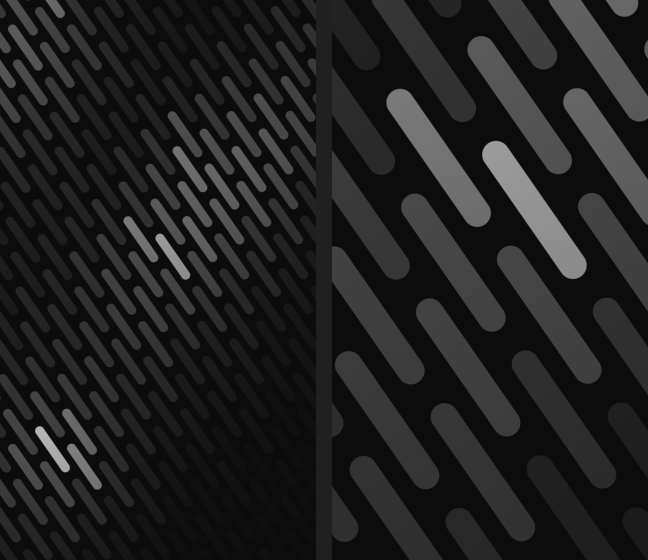
Left: the whole. Right: its middle third, enlarged.
This pattern is drawn by a WebGL 2 fragment shader. Its source:

```glsl
#version 300 es
precision highp float;
// Slanted rounded bars on a staggered lattice over near-black.
// Each bar takes one grey from soft pools of light, a few sparks
// and a little hashed variation, all sampled at the bar's centre.

uniform vec2 u_resolution;
out vec4 fragColor;

float hash(vec2 cell) {
    return fract(sin(dot(cell, vec2(127.1, 311.7))) * 43758.5453);
}

// Gaussian pool of light; offset is already divided by its spread.
float glow(vec2 offset) {
    return exp(-0.5 * dot(offset, offset));
}

// Distance to a capsule centred at zero, and position along it (-1 to 1).
vec2 capsule(vec2 p, vec2 halfAxis, float radius) {
    float along = clamp(dot(p, halfAxis) / dot(halfAxis, halfAxis), -1.0, 1.0);
    return vec2(length(p - halfAxis * along) - radius, along);
}

float barBrightness(vec2 c, vec2 cell) {
    // Dim base that fades toward the lower right and the top middle.
    float light = 0.115 - 0.055 * smoothstep(0.8, 1.4, c.x + 1.0 - c.y);
    light -= 0.03 * glow((c - vec2(0.36, 0.97)) / vec2(0.13, 0.10));
    light -= 0.03 * glow((c - vec2(0.16, 0.79)) / 0.06);

    // Long diagonal pool through the middle, smaller ones at the left.
    vec2 axis = normalize(vec2(0.61, 0.79));
    vec2 d = c - vec2(0.378, 0.635);
    vec2 band = vec2(dot(d, axis), dot(d, vec2(axis.y, -axis.x)));
    light += 0.24 * glow(band / vec2(0.235, 0.078));
    light += 0.20 * glow((c - vec2(0.09, 0.175)) / 0.08);
    light += 0.21 * glow((c - vec2(0.01, 0.90)) / 0.11);

    light *= 0.9 + 0.2 * hash(cell);

    // Sparks: centre and strength.
    vec3 sparks[8] = vec3[8](
        vec3(0.309, 0.542, 0.28), vec3(0.252, 0.572, 0.17),
        vec3(0.094, 0.198, 0.35), vec3(0.151, 0.167, 0.22),
        vec3(0.339, 0.697, 0.16), vec3(0.330, 0.759, 0.12),
        vec3(0.085, 1.009, 0.20), vec3(0.142, 0.229, 0.11));
    for (int i = 0; i < 8; i++) {
        light += sparks[i].z * glow((c - sparks[i].xy) / 0.02);
    }
    return light;
}

void main() {
    // Canvas height is one unit.
    vec2 p = gl_FragCoord.xy / u_resolution.y;
    float pixel = 1.0 / u_resolution.y;

    // Lattice steps: right and down, then almost straight down.
    mat2 lattice = mat2(0.05703, -0.03099, 0.00879, -0.06237);
    vec2 origin = vec2(0.3086, 0.5417);
    vec2 baseCell = floor(inverse(lattice) * (p - origin));

    // Draw the four bars whose centres surround this point.
    float grey = 0.046;
    for (int j = 0; j < 2; j++) {
        for (int i = 0; i < 2; i++) {
            vec2 cell = baseCell + vec2(i, j);
            vec2 center = origin + lattice * cell;
            vec2 bar = capsule(p - center, vec2(0.0229, -0.0329), 0.0082);
            float cover = smoothstep(0.8 * pixel, -0.8 * pixel, bar.x);
            float shade = barBrightness(center, cell) * (1.0 - 0.05 * bar.y);
            grey = mix(grey, shade, cover);
        }
    }
    fragColor = vec4(vec3(grey), 1.0);
}
```
